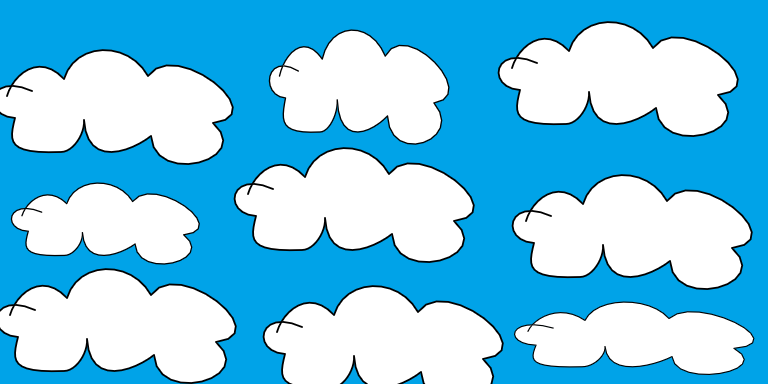
Write a Shadertoy shader that draws this pattern.

```glsl
const vec3 SKY = vec3(0.0, 0.64, 0.91);
const vec3 CLOUD = vec3(1.0);
const vec3 INK = vec3(0.0);
const float DIVISIONS = 384.0;              // canvas height in drawing units
const vec2 CELL = vec2(256.0, 128.0);       // three columns by three rows
const vec2 CLOUD_SIZE = vec2(240.0, 115.0);
const float LINE_WIDTH = 1.8;
const int COLUMNS = 3;
const int ROWS = 3;
const int CURVE_STEPS = 12;

// Per cell: offset of the cloud's upper left corner, then its stretch
const vec4 PLACEMENT[9] = vec4[9](
    vec4(-7, 50, 1, 1),      vec4(13, 30, 0.75, 1), vec4(-14, 22, 1, 1),
    vec4(11, 55, 0.785, 0.71), vec4(-22, 20, 1, 1), vec4(0, 47, 1, 1),
    vec4(-4, 13, 1, 1),      vec4(7, 30, 1, 1),     vec4(2, 46, 1, 0.635));

struct Outline {
    vec2 point;
    vec2 stretch;
    float dist;
    int winding;
};

float segmentDistance(vec2 p, vec2 a, vec2 b) {
    vec2 ab = b - a, ap = p - a;
    return length(ap - ab * clamp(dot(ap, ab) / max(dot(ab, ab), 1e-6), 0.0, 1.0));
}

// Signed crossing of a horizontal ray by the edge a-b
int crossing(vec2 p, vec2 a, vec2 b) {
    bool rising = a.y <= p.y;
    if (rising == (b.y <= p.y)) return 0;
    float side = (b.x - a.x) * (p.y - a.y) - (b.y - a.y) * (p.x - a.x);
    if ((side > 0.0) != rising) return 0;
    return rising ? 1 : -1;
}

// Adds one cubic arc to the outline
void lobe(inout Outline o, vec2 a, vec2 b, vec2 c, vec2 d) {
    vec2 last = a * o.stretch;
    for (int i = 1; i <= CURVE_STEPS; i++) {
        float t = float(i) / float(CURVE_STEPS), u = 1.0 - t;
        vec2 next = (u*u*u*a + 3.0*u*u*t*b + 3.0*u*t*t*c + t*t*t*d) * o.stretch;
        o.dist = min(o.dist, segmentDistance(o.point, last, next));
        o.winding += crossing(o.point, last, next);
        last = next;
    }
}

// One pen stroke whose two ends cross at the left puff
Outline cloudOutline(vec2 p, vec2 stretch) {
    Outline o = Outline(p, stretch, 1e5, 0);
    vec2 strokeStart = vec2(14, 46), strokeEnd = vec2(39, 41);
    vec2 topLeft = vec2(71, 29), topRight = vec2(155, 26), right = vec2(220, 73);
    vec2 lowRight = vec2(158, 86), lowLeft = vec2(91, 70);
    vec2 base = vec2(68, 102), left = vec2(22, 68);

    lobe(o, strokeStart, vec2(20, 25), vec2(46, 2), topLeft);
    lobe(o, topLeft, vec2(82, -8), vec2(135, -10), topRight);
    lobe(o, topRight, vec2(182, -13), vec2(282, 66), right);
    lobe(o, right, vec2(262, 110), vec2(161, 137), lowRight);
    lobe(o, lowRight, vec2(139, 101), vec2(94, 119), lowLeft);
    lobe(o, lowLeft, vec2(92, 84), vec2(80, 102), base);
    lobe(o, base, vec2(14, 104), vec2(16, 92), left);
    lobe(o, left, vec2(-12, 66), vec2(-5, 21), strokeEnd);
    o.winding += crossing(p, strokeEnd * stretch, strokeStart * stretch);
    return o;
}

void mainImage(out vec4 fragColor, in vec2 fragCoord) {
    float pixel = DIVISIONS / iResolution.y;
    vec2 p = fragCoord * pixel;
    p.y = DIVISIONS - p.y;
    vec3 color = SKY;

    for (int row = 0; row < ROWS; row++)
    for (int column = 0; column < COLUMNS; column++) {
        vec4 place = PLACEMENT[row * COLUMNS + column];
        vec2 stretch = place.zw;
        vec2 local = p - CELL * vec2(column, row) - place.xy;

        // Skip clouds that cannot reach this point
        vec2 halfSize = 0.5 * CLOUD_SIZE * stretch;
        vec2 outside = abs(local - halfSize) - halfSize;
        if (max(outside.x, outside.y) > 4.0 + 2.0 * pixel) continue;

        Outline o = cloudOutline(local, stretch);
        float signedDist = o.winding != 0 ? -o.dist : o.dist;
        float halfLine = 0.5 * LINE_WIDTH * min(stretch.x, stretch.y);
        color = mix(color, CLOUD, clamp(0.5 - signedDist / pixel, 0.0, 1.0));
        color = mix(color, INK, clamp(0.5 + (halfLine - o.dist) / pixel, 0.0, 1.0));
    }
    fragColor = vec4(color, 1.0);
}
```
